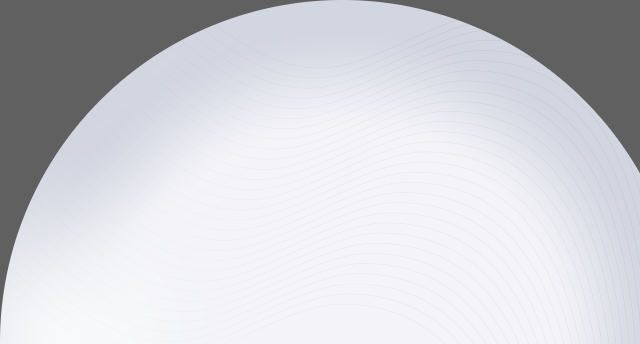
Give the GLSL for this background, as a WebGL 2 fragment shader.

```glsl
#version 300 es
precision highp float;

uniform vec2 u_resolution;
out vec4 fragColor;

// Lengths are in canvas heights, origin at the lower left
const vec3 BACKDROP = vec3(0.378);
const vec3 CORE_COLOR = vec3(0.953, 0.953, 0.972);
const vec3 RIM_COLOR = vec3(0.825, 0.838, 0.880);
const vec3 GLOW_COLOR = vec3(0.972, 0.976, 0.980);

const vec2 DISC_CENTER = vec2(0.995, 0.005);
const float DISC_RADIUS = 0.995;
const float SHADE_START = 0.61;
const float SHADE_END = 0.93;

const vec2 GLOW_CENTER = vec2(0.20, 0.0);
const float GLOW_RADIUS = 0.60;

const float LINE_SPACING = 0.0295;
const float LINE_HALF_WIDTH = 0.0008;
const float LINE_COUNT = 30.0;
const float LINE_DARKNESS = 0.045;
const float FIRST_CREST = 0.116;

const float WAVE_LEAN = 0.55;
const float TROUGH_AT = 0.489;
const float CREST_AT = 0.928;
const float WAVE_HEIGHT = 0.169;
const float LEFT_SLOPE = 0.65;
const float LEFT_ROUNDING = 0.26;
const float RIGHT_CURVE = 0.87;

const float PI = 3.14159265;

// Height of one curve relative to its crest
float waveHeight(float s) {
    if (s < TROUGH_AT) {
        float rise = length(vec2(s - TROUGH_AT, LEFT_ROUNDING)) - LEFT_ROUNDING;
        return LEFT_SLOPE * rise - WAVE_HEIGHT;
    }
    if (s > CREST_AT) {
        float past = s - CREST_AT;
        return -RIGHT_CURVE * past * past;
    }
    float phase = PI * (s - TROUGH_AT) / (CREST_AT - TROUGH_AT);
    return -0.5 * WAVE_HEIGHT * (1.0 + cos(phase));
}

// Coverage of the leaning family of curves
float waveLines(vec2 p, float pixel) {
    float s = p.x - WAVE_LEAN * p.y;
    float level = (p.y - FIRST_CREST - waveHeight(s)) / LINE_SPACING;
    float slope = length(vec2(dFdx(level), dFdy(level))) / pixel;
    float dist = abs(fract(level + 0.5) - 0.5) / max(slope, 0.001);
    float line = clamp((LINE_HALF_WIDTH - dist) / pixel + 0.5, 0.0, 1.0);
    return line * step(-0.5, level) * step(level, LINE_COUNT - 0.5);
}

// Pale disc, darker toward its rim, with a glow at the lower left
vec3 discColor(vec2 p, float radius) {
    float shade = smoothstep(SHADE_START, SHADE_END, radius / DISC_RADIUS);
    vec3 color = mix(CORE_COLOR, RIM_COLOR, shade);
    float glow = 1.0 - smoothstep(0.0, GLOW_RADIUS, distance(p, GLOW_CENTER));
    return mix(color, GLOW_COLOR, glow);
}

void main() {
    float pixel = 1.0 / u_resolution.y;
    vec2 p = gl_FragCoord.xy * pixel;
    float radius = distance(p, DISC_CENTER);

    vec3 color = discColor(p, radius);

    // Lines grow stronger toward the right
    float strength = mix(0.4, 1.0, smoothstep(0.3, 1.3, p.x));
    color -= LINE_DARKNESS * strength * waveLines(p, pixel);

    // Smooth disc edge over the backdrop
    float inside = clamp((DISC_RADIUS - radius) / pixel + 0.5, 0.0, 1.0);
    fragColor = vec4(mix(BACKDROP, color, inside), 1.0);
}
```
